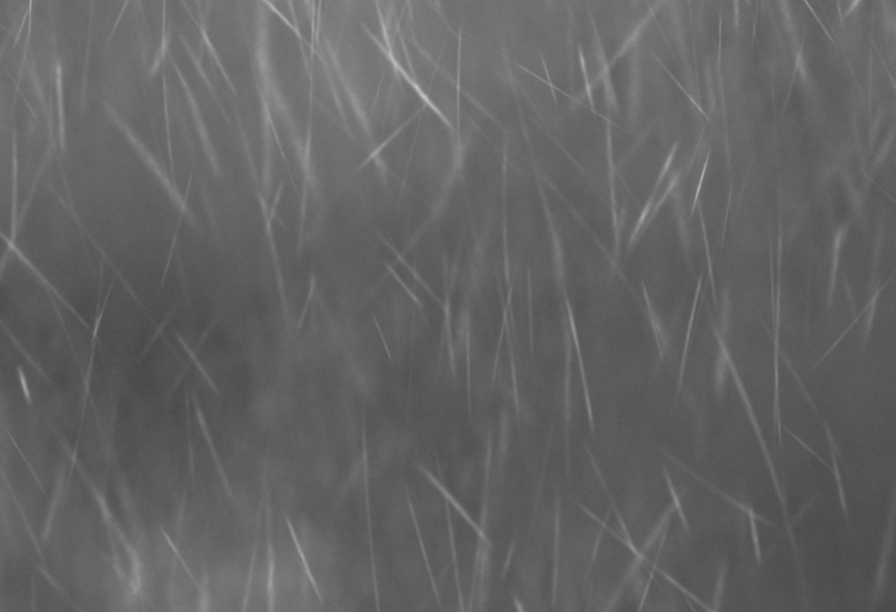
Write a WebGL 1 fragment shader that draws this texture.

```glsl
precision highp float;
// Grey micrograph of tangled needle fibres: a cloudy, unevenly lit haze,
// with layers of blurred, faint and sharp beaded fibres added over it.
// Each fibre is a hashed, slightly bent segment with a Gaussian profile.

uniform vec2 u_resolution;

float hash(vec2 p) {
  vec3 q = fract(p.xyx * 0.1031);
  q += dot(q, q.yzx + 33.33);
  return fract((q.x + q.y) * q.z);
}

vec4 hash4(float n) {
  vec4 q = fract(n * vec4(0.1031, 0.1030, 0.0973, 0.1099));
  q += dot(q, q.wzxy + 33.33);
  return fract((q.xxyz + q.yzzw) * q.zywx);
}

float noise(vec2 p) {
  vec2 cell = floor(p);
  vec2 f = fract(p);
  f = f * f * (3.0 - 2.0 * f);
  float low = mix(hash(cell), hash(cell + vec2(1.0, 0.0)), f.x);
  float high = mix(hash(cell + vec2(0.0, 1.0)), hash(cell + 1.0), f.x);
  return mix(low, high, f.y);
}

float fbm(vec2 p) {
  float sum = 0.0;
  float gain = 0.5;
  for (int i = 0; i < 4; i++) {
    sum += gain * noise(p);
    p = mat2(1.6, 1.2, -1.2, 1.6) * p + 7.3;
    gain *= 0.5;
  }
  return sum / 0.9375;
}

float glow(vec2 p, vec2 centre, float radius) {
  vec2 q = (p - centre) / radius;
  return exp(-dot(q, q));
}

// Brightness of one random fibre; lean is its mean tilt from the vertical,
// and a higher rarity leaves fewer of the fibres bright.
float fibre(vec2 p, float seed, float reach, float blur, float lean, float rarity) {
  vec4 a = hash4(seed);
  vec4 b = hash4(seed + 311.7);
  float aspect = u_resolution.x / u_resolution.y;
  vec2 centre = vec2(a.x * (aspect + 0.1) - 0.05, 1.05 - 1.1 * pow(a.y, 1.4));
  float tilt = lean + (b.x + b.y - 1.0) * 0.95;
  vec2 axis = vec2(sin(tilt), cos(tilt));
  vec2 q = p - centre;
  float along = dot(q, axis);
  float across = dot(q, vec2(axis.y, -axis.x)) + (b.z - 0.5) * 0.7 * along * along;
  float halfLength = reach * mix(0.3, 1.0, a.z);
  float width = max(blur * mix(0.6, 1.5, a.w), 0.8 / u_resolution.y);
  if (abs(across) > 3.0 * width || abs(along) > halfLength) return 0.0;

  float body = exp(-across * across / (width * width));
  float ends = 1.0 - smoothstep(0.4, 1.0, abs(along) / halfLength);
  float patches = noise(vec2(along * 22.0, seed * 5.3));
  float beads = noise(vec2(along * 95.0, seed * 3.7 + across * 130.0));
  return body * ends * (0.2 + 0.8 * patches + 0.9 * beads * patches)
    * mix(0.2, 1.0, pow(b.w, rarity));
}

// Uneven lighting, soft clouds and steep streaks of unfocused fibres.
float haze(vec2 p) {
  float tone = 0.352 + 0.06 * smoothstep(0.45, 1.0, p.y);
  tone += 0.05 * glow(p, vec2(0.6, 0.95), 0.32);
  tone += 0.09 * glow(p, vec2(0.36, 0.0), 0.2);
  tone -= 0.045 * glow(p, vec2(0.26, 0.32), 0.22);
  tone -= 0.04 * glow(p, vec2(1.4, 0.15), 0.25);
  tone -= 0.03 * glow(p, vec2(1.38, 0.7), 0.2);
  tone += 0.07 * (fbm(p * 4.0 + 3.0) - 0.5);
  float streak = noise(vec2(p.x + 0.15 * p.y, p.y) * vec2(42.0, 6.0));
  float mottle = fbm(p * vec2(30.0, 18.0) + 40.0);
  float crowd = 0.3 + 0.7 * smoothstep(0.35, 0.65, fbm(p * 3.0 + 19.0));
  return tone + crowd * (0.035 * (streak - 0.4) + 0.08 * (mottle - 0.45));
}

void main() {
  vec2 p = gl_FragCoord.xy / u_resolution.y;
  float grey = haze(p);

  // Wide fibres out of focus
  for (int i = 0; i < 100; i++) {
    grey += 0.085 * fibre(p, float(i) + 11.0, 0.2, 0.008, -0.05, 1.5);
  }
  // Long faint fibres leaning left
  for (int i = 0; i < 110; i++) {
    grey += 0.085 * fibre(p, float(i) + 127.0, 0.26, 0.0036, -0.2, 1.5);
  }
  // Short fibres in focus, a few of them bright
  for (int i = 0; i < 70; i++) {
    grey += 0.3 * fibre(p, float(i) + 253.0, 0.14, 0.0034, -0.1, 3.0);
  }

  // Fine sensor grain
  grey += 0.02 * (noise(p * 330.0) - 0.5);
  gl_FragColor = vec4(vec3(clamp(grey, 0.0, 0.95)), 1.0);
}
```
